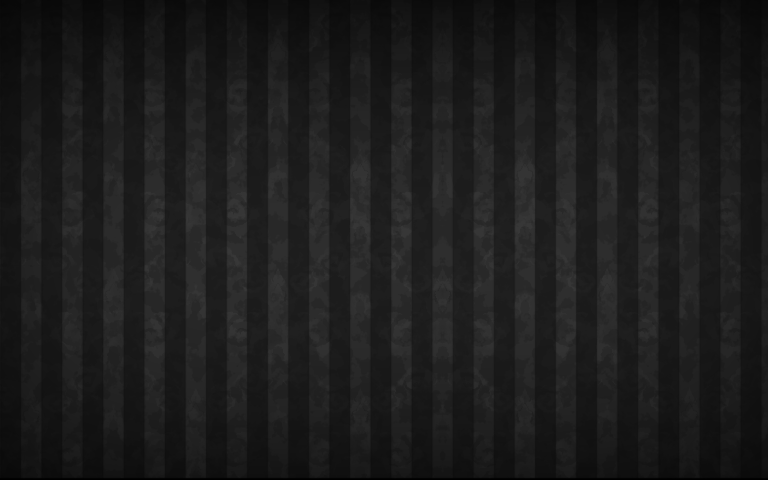
Reproduce this pattern procedurally as a WebGL 2 fragment shader.

```glsl
#version 300 es
precision highp float;
// Charcoal wallpaper: even vertical stripes over a faint, worn damask.
// The damask is a mirrored half-drop lattice of palmettes and scrolls, its
// edges eaten by gradient noise; a soft vignette darkens the border.

#define STRIPES 18.67      // stripe pairs across the canvas
#define STRIPE_START 0.0273 // left edge of the first light stripe
#define AXIS 10.25         // mirror axis, in stripe pairs
#define TILE_STRIPES 4.0   // damask tile width, in stripe pairs
#define TILE_HEIGHT 0.5    // damask tile height, in canvas heights
#define TILE_BASE 0.29     // height of one motif centre
#define DARK_TONE 0.121
#define LIGHT_TONE 0.180
#define DAMASK 0.17        // relief of the ornament
#define WEAR 0.14          // strength of the blotches
#define VIGNETTE vec2(0.32, 0.58)

uniform vec2 u_resolution;
out vec4 outColor;

vec2 hash2(vec2 p) {
    vec3 q = fract(vec3(p.xyx) * vec3(0.1031, 0.1030, 0.0973));
    q += dot(q, q.yzx + 33.33);
    return fract((q.xx + q.yz) * q.zy);
}

float cornerSlope(vec2 cell, vec2 offset) {
    float angle = 6.28318 * hash2(cell).x;
    return dot(vec2(cos(angle), sin(angle)), offset);
}

float gradientNoise(vec2 p) {
    vec2 i = floor(p), f = p - i;
    vec2 w = f * f * f * (f * (f * 6.0 - 15.0) + 10.0);
    vec2 e = vec2(1.0, 0.0);
    return mix(mix(cornerSlope(i, f), cornerSlope(i + e, f - e), w.x),
               mix(cornerSlope(i + e.yx, f - e.yx), cornerSlope(i + 1.0, f - 1.0), w.x), w.y);
}

float fbm(vec2 p) {
    float sum = 0.0, gain = 1.0;
    for (int i = 0; i < 4; i++) {
        sum += gain * gradientNoise(p);
        p = p * 2.03 + 17.3;
        gain *= 0.55;
    }
    return sum;
}

// Filled shape from a signed distance
float fill(float d, float soft) {
    return 1.0 - smoothstep(-soft, soft, d);
}

// Curling band with a leafy outer rim
float scroll(vec2 p, float radius, float turn, float soft) {
    float r = length(p), a = atan(p.y, p.x) * turn;
    float pitch = radius * 0.62;
    float band = abs(fract(r / pitch - a / 6.28318) - 0.5) * pitch - 0.28 * pitch;
    float rim = r - radius * (1.0 + 0.16 * cos(6.0 * a));
    return fill(max(band, rim), soft);
}

// One mirrored motif, in canvas heights around its centre
float motif(vec2 p, float soft) {
    p.x = abs(p.x);
    p += 0.011 * vec2(fbm(p * 38.0 + 5.0), fbm(p * 38.0 + 61.0));
    vec2 bud = (p - vec2(0.0, 0.035)) * vec2(1.0, 0.55);
    float petals = 0.036 * (1.0 + 0.32 * cos(7.0 * atan(bud.x, bud.y)));
    float shape = fill(length(bud) - petals, soft);
    shape -= 0.6 * fill(length(bud) - petals * 0.5, soft);
    shape = max(shape, scroll(p - vec2(0.078, 0.015), 0.047, 1.0, soft));
    shape = max(shape, scroll(p - vec2(0.052, -0.085), 0.036, -1.0, soft));
    shape = max(shape, scroll(p - vec2(0.050, 0.125), 0.030, 1.0, soft));
    float stem = abs(p.x - 0.022 * sin(p.y * 22.0)) - 0.006;
    return max(shape, 0.8 * fill(max(stem, abs(p.y) - 0.2), soft));
}

// Two lattices, the second shifted by half a tile each way
float damask(vec2 tile, vec2 size, float soft) {
    float shape = 0.0;
    for (int i = 0; i < 2; i++) {
        vec2 local = fract(tile + 0.5 * float(i) + 0.5) - 0.5;
        shape = max(shape, motif(local * size, soft));
    }
    return shape;
}

void main() {
    vec2 uv = gl_FragCoord.xy / u_resolution;
    float pixel = 1.0 / u_resolution.y;
    float s = (uv.x - STRIPE_START) * STRIPES;

    // Stripes, with a slight difference from one to the next
    float edgeDist = 0.25 - abs(fract(s) - 0.25);
    if (fract(s) > 0.75) edgeDist = fract(s) - 1.0;
    float aa = 0.75 * STRIPES / u_resolution.x;
    float light = smoothstep(-aa, aa, edgeDist);
    float tone = mix(DARK_TONE, LIGHT_TONE, light);
    tone *= 1.0 + 0.07 * (hash2(vec2(floor(s * 2.0) + 40.0, 3.0)).x - 0.5);
    tone *= 1.0 - 0.08 * (1.0 - smoothstep(0.0, 0.03 + aa, abs(edgeDist)));

    // Damask, worn away in patches and fainter on the dark stripes
    vec2 tileSize = vec2(1.6 * TILE_STRIPES / STRIPES, TILE_HEIGHT);
    vec2 tile = vec2((s - AXIS) / TILE_STRIPES, (uv.y - TILE_BASE) / TILE_HEIGHT);
    vec2 wall = vec2(abs(s - AXIS) * 1.6 / STRIPES, uv.y);
    float blotch = fbm(wall * 24.0 + 9.0);
    float worn = smoothstep(-0.45, 0.25, fbm(wall * 13.0 + 31.0));
    float ornament = damask(tile, tileSize, max(pixel, 0.0022)) * mix(0.35, 1.0, worn);
    float relief = DAMASK * (ornament - 0.3) + WEAR * (smoothstep(-0.12, 0.12, blotch) - 0.5);
    tone *= 1.0 + relief * mix(0.6, 1.0, light);

    // Vignette and the thin black foot
    vec2 v = vec2(2.0 * uv.x - 1.0, 2.0 * uv.y - 0.95);
    tone *= (1.0 - VIGNETTE.x * pow(abs(v.x), 4.0)) * (1.0 - VIGNETTE.y * v.y * v.y);
    tone *= smoothstep(0.004 - pixel, 0.004 + pixel, uv.y);
    outColor = vec4(vec3(tone), 1.0);
}
```
